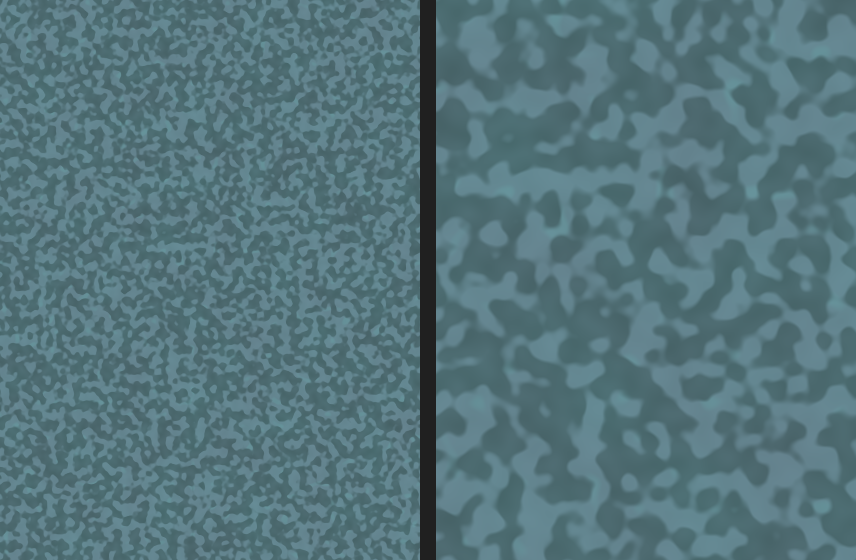
Left: the whole. Right: its middle third, enlarged.
Reproduce this texture procedurally as a WebGL 2 fragment shader.

```glsl
#version 300 es
precision highp float;
precision highp int;
// Teal camouflage-like mottle: small winding blobs of pale blue on dark teal.
// Two rotated layers of gradient noise are cut by a soft threshold, then
// faint blotches and a slow drift vary the tone and tint of the blobs.

uniform vec2 u_resolution;
out vec4 fragColor;

// Integer hash of a lattice cell, giving a value from 0 to 1
float hash(ivec2 cell) {
    uvec2 q = uvec2(cell) * uvec2(1597u, 3571u);
    uint h = (q.x ^ (q.y << 7)) + q.y * 7919u;
    h = (h ^ (h >> 15)) * 73471u;
    h = (h ^ (h >> 13)) * 92821u;
    h = (h ^ (h >> 16)) * 40503u;
    h ^= h >> 15;
    return float(h & 65535u) / 65536.0;
}

// Slope contribution of one lattice corner
float corner(ivec2 cell, vec2 offset) {
    float angle = 6.28319 * hash(cell);
    return dot(vec2(cos(angle), sin(angle)), offset);
}

// Gradient noise, roughly -0.7 to 0.7
float noise(vec2 p) {
    ivec2 i = ivec2(floor(p));
    vec2 f = fract(p);
    vec2 w = f * f * f * (f * (f * 6.0 - 15.0) + 10.0);
    float low = mix(corner(i, f), corner(i + ivec2(1, 0), f - vec2(1, 0)), w.x);
    float high = mix(corner(i + ivec2(0, 1), f - vec2(0, 1)),
                     corner(i + ivec2(1, 1), f - vec2(1, 1)), w.x);
    return mix(low, high, w.y);
}

void main() {
    vec2 p = gl_FragCoord.xy / u_resolution.x;
    vec2 turned = mat2(0.8, 0.6, -0.6, 0.8) * p;

    // Winding blobs, gathered into slightly denser and sparser areas
    float field = noise(p * 45.0 + 11.0)
                + 0.55 * noise(turned * 71.0 + 137.0)
                + 0.22 * noise(turned * 9.0 + 53.0);
    float blob = smoothstep(-0.11, 0.19, field);

    // Soft blotches inside both tones
    float blotch = noise(turned * 52.0 + 311.0);
    float drift = noise(p * 14.0 + 71.0);
    float tone = blob + 0.32 * blotch * (1.0 - 0.5 * blob) + 0.12 * drift;

    vec3 color = mix(vec3(0.295, 0.414, 0.434), vec3(0.393, 0.526, 0.567), tone);

    // Sparse cyan flecks and a gentle shift between green and blue
    float fleck = smoothstep(0.28, 0.5, noise(p * 36.0 + 503.0)) * blob;
    color += fleck * vec3(0.005, 0.04, 0.03);
    color += drift * vec3(-0.012, 0.012, 0.004);

    fragColor = vec4(color, 1.0);
}
```
